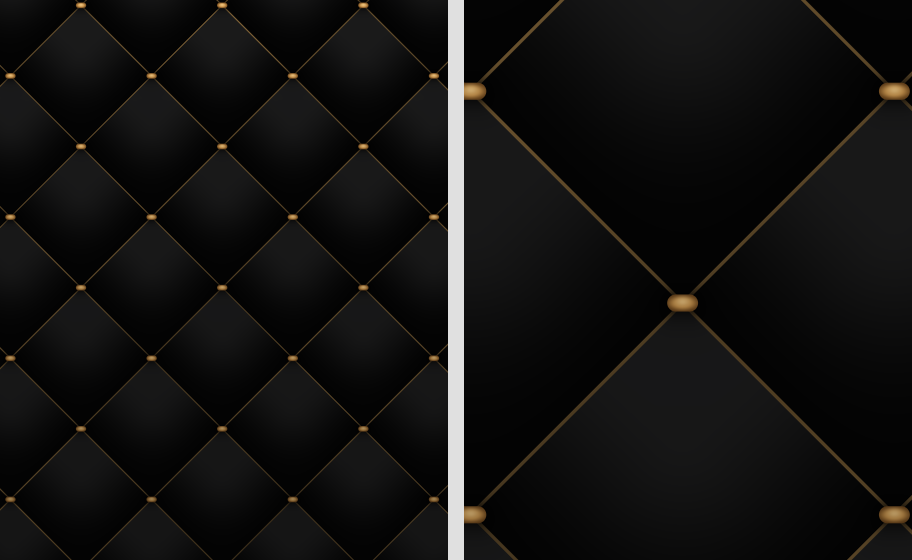
Left: the whole. Right: its middle third, enlarged.
This pattern is drawn by a WebGL 2 fragment shader. Its source:

```glsl
#version 300 es
precision highp float;

uniform vec2 u_resolution;
out vec4 fragColor;

// Layout, in canvas heights
const float PERIOD = 0.2521;
const vec2 ANCHOR = vec2(0.3968, 0.4863);
const float SEAM_HALF_WIDTH = 0.0010;
const vec2 STUD_HALF_SIZE = vec2(0.0092, 0.0051);
const float STUD_SHADOW = 0.006;

// Leather shading
const vec3 LEATHER_DARK = vec3(0.012);
const vec3 LEATHER_LIGHT = vec3(0.104, 0.104, 0.105);
const float SHADOW_REACH = 0.70;
const float LEATHER_FADE = 0.76;

// Gold
const vec3 SEAM_GOLD = vec3(0.44, 0.34, 0.19);
const vec3 STUD_DARK = vec3(0.42, 0.27, 0.11);
const vec3 STUD_GOLD = vec3(0.80, 0.58, 0.29);
const vec3 STUD_SHINE = vec3(0.98, 0.83, 0.56);
const float GOLD_FADE = 0.62;

float coverage(float dist, float pixel) {
    return clamp(0.5 - dist / pixel, 0.0, 1.0);
}

// Slow drift in brightness along the seams
float drift(vec2 p) {
    return 0.6 * sin(p.x * 9.0 + 2.0 * sin(p.y * 5.0)) + 0.4 * sin(p.y * 17.0 - p.x * 6.0);
}

float pillDistance(vec2 p, vec2 halfSize) {
    p.x = max(abs(p.x) - (halfSize.x - halfSize.y), 0.0);
    return length(p) - halfSize.y;
}

// Padded diamond: lit from the top, shaded toward its two lower edges
vec3 leather(vec2 cell, float height) {
    vec2 lift = smoothstep(vec2(0.0), vec2(SHADOW_REACH), vec2(cell.x, 1.0 - cell.y));
    float light = lift.x * lift.y * mix(LEATHER_FADE, 1.0, height);
    return mix(LEATHER_DARK, LEATHER_LIGHT, light);
}

// Rounded metal with a bright middle band and darker ends
vec3 stud(vec2 p) {
    vec2 q = p / STUD_HALF_SIZE;
    float body = 1.0 - smoothstep(0.35, 1.05, length(q * vec2(0.85, 0.95)));
    float shine = exp(-5.0 * q.x * q.x - 4.0 * (q.y - 0.15) * (q.y - 0.15));
    vec3 metal = mix(STUD_DARK, STUD_GOLD, body);
    return mix(metal, STUD_SHINE, 0.75 * shine);
}

void main() {
    float pixel = 1.0 / u_resolution.y;
    vec2 uv = gl_FragCoord.xy * pixel;
    float height = clamp(uv.y, 0.0, 1.0);

    // Diagonal lattice: seams at integers, studs where both are integers
    vec2 p = (uv - ANCHOR) / PERIOD;
    vec2 diagonal = vec2(p.x + p.y, p.x - p.y);
    vec2 nearest = round(diagonal);
    vec2 knot = 0.5 * vec2(nearest.x + nearest.y, nearest.x - nearest.y);
    vec2 fromKnot = (p - knot) * PERIOD;

    vec3 color = leather(fract(diagonal), height);

    // Seams
    float goldLight = mix(GOLD_FADE, 1.0, height);
    vec2 seamDistance = abs(diagonal - nearest) * PERIOD * inversesqrt(2.0);
    float seam = coverage(min(seamDistance.x, seamDistance.y) - SEAM_HALF_WIDTH, pixel);
    vec3 thread = SEAM_GOLD * goldLight * (1.0 + 0.15 * drift(uv));
    color = mix(color, thread, seam);

    // Studs and their soft contact shadow
    float studDistance = pillDistance(fromKnot, STUD_HALF_SIZE);
    color *= 1.0 - 0.6 * exp(-max(studDistance, 0.0) / STUD_SHADOW);
    color = mix(color, stud(fromKnot) * goldLight, coverage(studDistance, pixel));

    fragColor = vec4(color, 1.0);
}
```
